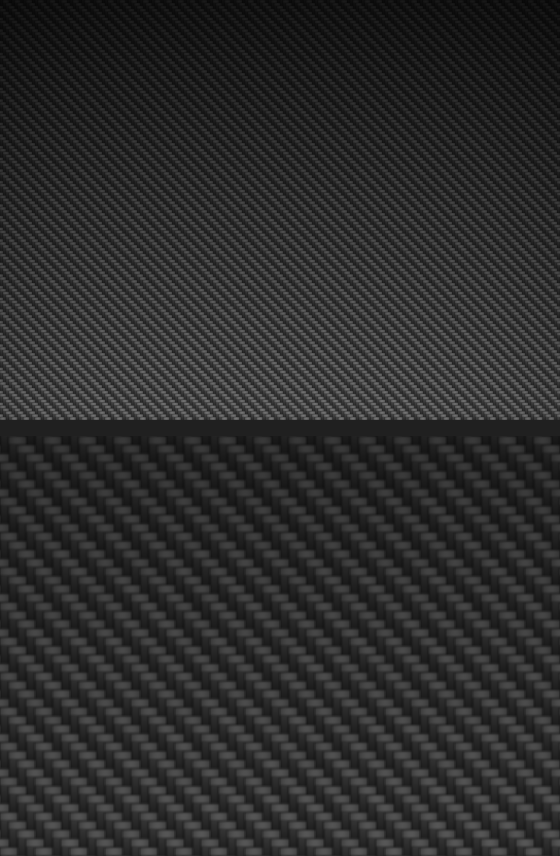
Top, the full canvas; bottom, a detail of the centre.
Give the GLSL for this texture, as a Shadertoy shader.

```glsl
// Charcoal carbon fibre: a two-over-two twill, lit from the lower edge.

const vec2 REPEATS = vec2(48.0, 36.0);  // twill repeats across and down
const float CELLS = 4.0;                // strands in one repeat
const float FLOAT_LENGTH = 2.0;         // cells a strand passes over
const float BOTTOM_LIGHT = 0.295;
const float MIDDLE_LIGHT = 0.186;
const float TOP_LIGHT = 0.066;
const float WEFT_TONE = 1.36;           // bright, horizontal strands
const float WARP_TONE = 0.78;           // dark, vertical strands
const float SEAM_DEPTH = 0.36;
const float SEAM_WIDTH = 0.25;          // part of a strand's width
const float WEAR = 0.025;               // tone change between floats
const float VIGNETTE = 0.2;
const float SOFTNESS = 0.3;             // least edge blur, in strand widths
const int SAMPLES = 5;                  // subsamples along each axis

float hash(vec2 p) {
    vec3 q = fract(vec3(p.xyx) * 0.1031);
    q += dot(q, q.yzx + 33.33);
    return fract((q.x + q.y) * q.z);
}

// Rounded strand section: dark at both sides, full in the middle.
float strandProfile(float across) {
    float edge = min(across, 1.0 - across);
    return 1.0 - SEAM_DEPTH * (1.0 - smoothstep(0.0, SEAM_WIDTH, edge));
}

// Relative tone of the weave; p is measured in strand widths.
float weave(vec2 p) {
    vec2 cell = floor(p);
    vec2 local = fract(p);
    float diagonal = cell.x + cell.y;
    float tone;
    vec2 id;

    if (mod(diagonal, CELLS) < FLOAT_LENGTH) {
        float along = mod(p.x + cell.y, CELLS) / FLOAT_LENGTH;
        float sheen = mix(0.84, 1.12, sin(along * 3.14159));
        tone = WEFT_TONE * sheen * strandProfile(local.y);
        id = vec2(floor(diagonal / CELLS), cell.y);
    } else {
        float along = mod(p.y + cell.x, CELLS) / FLOAT_LENGTH - 1.0;
        float sheen = mix(0.72, 1.2, along);
        tone = WARP_TONE * sheen * strandProfile(local.x);
        id = vec2(cell.x, floor(diagonal / CELLS) + 317.0);
    }
    return tone * (1.0 + WEAR * (2.0 * hash(id) - 1.0));
}

// Light fades upward, and a little toward the upper corners.
float lighting(vec2 uv) {
    float lower = mix(BOTTOM_LIGHT, MIDDLE_LIGHT, min(uv.y * 2.0, 1.0));
    float light = mix(lower, TOP_LIGHT, max(uv.y * 2.0 - 1.0, 0.0));
    float side = abs(uv.x * 2.0 - 1.0);
    return light * (1.0 - VIGNETTE * side * side * side * mix(0.4, 1.0, uv.y));
}

void mainImage(out vec4 fragColor, in vec2 fragCoord) {
    vec2 uv = fragCoord / iResolution.xy;
    vec2 strands = REPEATS * CELLS;
    vec2 footprint = max(strands / iResolution.xy, vec2(SOFTNESS));

    // Average the weave over the footprint to smooth its edges.
    float tone = 0.0;
    for (int j = 0; j < SAMPLES; j++) {
        for (int i = 0; i < SAMPLES; i++) {
            vec2 offset = (vec2(i, j) + 0.5) / float(SAMPLES) - 0.5;
            tone += weave(uv * strands + offset * footprint);
        }
    }
    tone /= float(SAMPLES * SAMPLES);

    fragColor = vec4(vec3(tone * lighting(uv)), 1.0);
}
```
